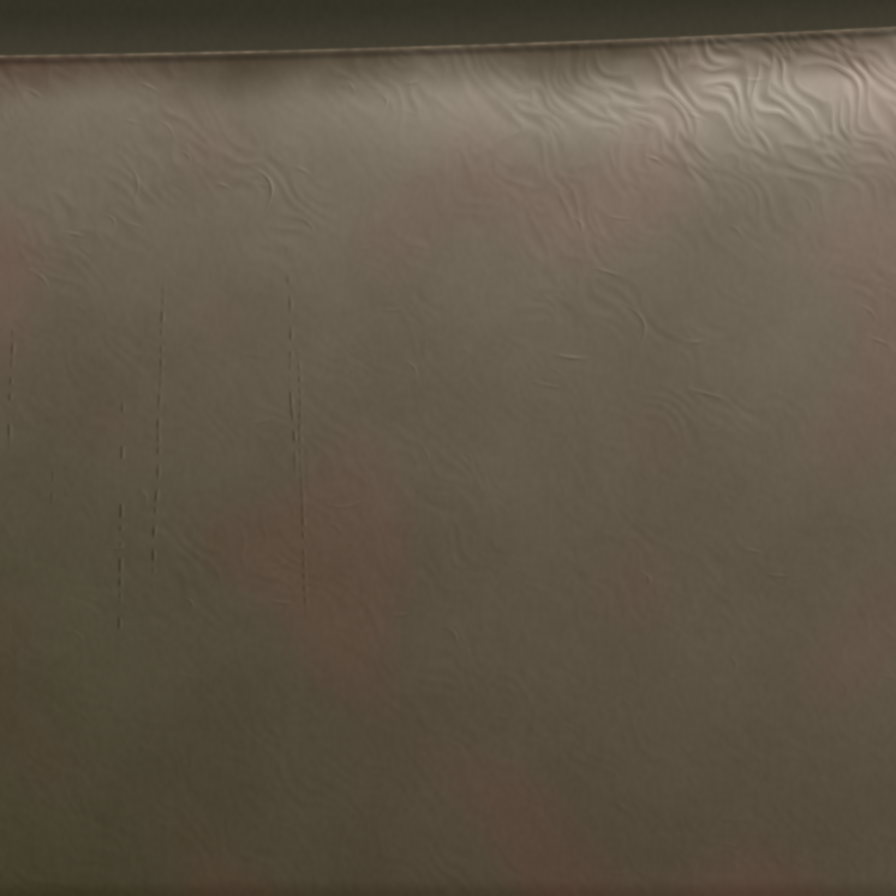
A Shadertoy shader for this texture:

```glsl
// Worn brown leather under a stitched seam, lit from the upper right.
// A smooth sheen profile sets the tone; gradient noise adds mottling and grain,
// and embossed strokes add creases, scuffs and vertical scratches.

const vec3 TONE_OFFSET = vec3(0.0, -0.040, -0.098);
const vec3 OLIVE_TINT = vec3(-0.020, -0.004, -0.012);
const vec3 RUSSET_TINT = vec3(0.022, -0.006, 0.002);
const vec3 PANEL_DARK = vec3(0.205, 0.195, 0.155);
const vec3 PANEL_LIGHT = vec3(0.255, 0.238, 0.190);
const vec3 THREAD = vec3(0.47, 0.42, 0.35);

// Each scratch: x position, lower end, upper end, tilt
const vec4 SCRATCHES[6] = vec4[6](
    vec4(0.008, 0.40, 0.65, 0.020), vec4(0.132, 0.25, 0.58, 0.015),
    vec4(0.170, 0.33, 0.70, 0.030), vec4(0.328, 0.46, 0.74, -0.030),
    vec4(0.340, 0.30, 0.62, -0.025), vec4(0.056, 0.42, 0.49, 0.030));

vec2 hash22(vec2 p) {
    vec3 q = fract(vec3(p.xyx) * vec3(0.1031, 0.1030, 0.0973));
    q += dot(q, q.yzx + 33.33);
    return fract((q.xx + q.yz) * q.zy);
}

float cornerSlope(vec2 cell, vec2 offset) {
    float angle = 6.2832 * hash22(cell).x;
    return dot(vec2(cos(angle), sin(angle)), offset);
}

float gradientNoise(vec2 p) {
    vec2 i = floor(p), f = fract(p);
    vec2 u = f * f * f * (f * (f * 6.0 - 15.0) + 10.0);
    vec2 e = vec2(1.0, 0.0);
    float low = mix(cornerSlope(i, f), cornerSlope(i + e, f - e), u.x);
    float high = mix(cornerSlope(i + e.yx, f - e.yx), cornerSlope(i + 1.0, f - 1.0), u.x);
    return mix(low, high, u.y);
}

float fbm(vec2 p) {
    float sum = 0.0, gain = 0.6;
    for (int i = 0; i < 4; i++) {
        sum += gain * gradientNoise(p);
        p = mat2(1.6, 1.2, -1.2, 1.6) * p + 7.3;
        gain *= 0.5;
    }
    return sum;
}

mat2 rotation(float a) {
    return mat2(cos(a), sin(a), -sin(a), cos(a));
}

float bell(float x) {
    return exp(-x * x);
}

float seamHeight(float x) {
    return 0.937 + 0.012 * x + 0.020 * x * x;
}

// Light ridge with a shadow beside it
float emboss(float dist, float width) {
    return bell(dist / width) - 0.75 * bell(dist / width + 1.7);
}

// Height of the fine folds, stretched along a diagonal
float foldHeight(vec2 p) {
    vec2 warp = vec2(gradientNoise(p * 17.0), gradientNoise(p * 17.0 + 31.0));
    vec2 q = rotation(0.85) * (p + 0.028 * warp);
    return 1.0 - 2.0 * abs(gradientNoise(q * vec2(22.0, 58.0)));
}

// Short curved scuffs, one per cell; density is the share of cells used
float scuffs(vec2 p, float cells, float density) {
    float sum = 0.0;
    for (int k = 0; k < 9; k++) {
        vec2 cell = floor(p * cells) + vec2(k % 3, k / 3) - 1.0;
        vec2 place = hash22(cell + 3.7), shape = hash22(cell + 91.3);
        vec2 q = rotation(0.55 + 1.5 * (shape.x - 0.5)) * (p - (cell + place) / cells);
        float reach = mix(0.18, 0.36, shape.y) / cells;
        q.y += (shape.x - 0.3) * 0.6 * q.x * q.x / reach;
        float used = smoothstep(0.0, 0.25, density - hash22(cell + 47.1).x);
        sum += used * emboss(q.y, 0.0019) * bell(q.x / reach);
    }
    return sum;
}

float scratch(vec2 p, vec4 s) {
    float x = p.x - s.x - s.w * (p.y - s.y) - 0.003 * gradientNoise(vec2(s.x * 90.0, p.y * 14.0));
    float span = smoothstep(s.y, s.y + 0.05, p.y) * (1.0 - smoothstep(s.z - 0.05, s.z, p.y));
    float broken = smoothstep(-0.25, 0.35, gradientNoise(vec2(s.x * 300.0, p.y * 75.0)));
    return span * broken * (0.5 * bell((x - 0.0035) / 0.0018) - bell(x / 0.0017));
}

// Smooth brightness of the hide at a depth below the seam
float hideTone(float x, float depth) {
    float tone = 0.228 + 0.275 * exp(-1.3 * depth) + 0.055 * (x - 0.5);
    float sheen = mix(0.0, 0.125, smoothstep(0.1, 0.9, x));
    tone += sheen * bell((depth - 0.07) / mix(0.045, 0.065, x));
    return tone * mix(0.64, 1.0, smoothstep(-0.005, 0.065, depth));
}

void mainImage(out vec4 fragColor, in vec2 fragCoord) {
    vec2 p = fragCoord / iResolution.xy;
    float depth = seamHeight(p.x) - p.y;
    float blotch = fbm(p * 6.0 + 11.0);
    float grain = gradientNoise(p * vec2(150.0, 110.0)) + 0.6 * gradientNoise(p * vec2(65.0, 38.0));

    // Tone with cloudy wear, strongest toward the top
    float upper = exp(-2.6 * max(depth, 0.0));
    float tone = hideTone(p.x, depth + 0.025 * blotch * upper);
    tone += mix(0.022, 0.060, upper) * blotch + 0.016 * upper * fbm(p * 26.0) + 0.011 * grain;

    // Creases gather at the upper right, scuffs across the middle
    vec2 toLight = vec2(0.0016, 0.0024);
    float folds = foldHeight(p - toLight) - foldHeight(p + toLight);
    float corner = smoothstep(0.35, 1.0, p.x) * bell((depth - 0.065) / 0.09);
    float patches = smoothstep(-0.1, 0.3, gradientNoise(p * 7.0 + 4.0));
    tone += folds * (0.006 + 0.115 * corner + 0.028 * patches * upper);
    float band = bell((p.y - 0.63 + 0.15 * (p.x - 0.5)) / 0.20) * bell((p.x - 0.48) / 0.32);
    tone += 0.060 * scuffs(p, 19.0, 0.06 + 0.42 * band * patches);
    tone += 0.035 * scuffs(p + 5.3, 31.0, 0.10 + 0.45 * upper * patches);
    for (int i = 0; i < 6; i++) tone += 0.060 * scratch(p, SCRATCHES[i]);
    tone *= mix(0.88, 1.0, smoothstep(0.0, 0.022, p.y));

    // Olive lower left, faint russet stains
    vec3 color = vec3(tone) + TONE_OFFSET;
    color += OLIVE_TINT * smoothstep(0.75, 0.0, p.x) * smoothstep(0.2, 0.65, depth);
    color += RUSSET_TINT * smoothstep(0.05, 0.45, gradientNoise(p * 5.0 + 2.6));

    // Dark panel and thread along the seam
    vec3 panel = mix(PANEL_LIGHT, PANEL_DARK, smoothstep(0.0, 0.05, -depth)) + 0.009 * grain;
    color = mix(panel, color, smoothstep(-0.0025, 0.0025, depth));
    float stitch = 0.60 + 0.55 * gradientNoise(vec2(p.x * 85.0, 3.4));
    color *= 1.0 - 0.22 * bell((depth - 0.006) / 0.004);
    color = mix(color, THREAD, clamp(stitch, 0.2, 0.9) * bell(depth / 0.0019));

    fragColor = vec4(clamp(color, 0.0, 1.0), 1.0);
}
```
